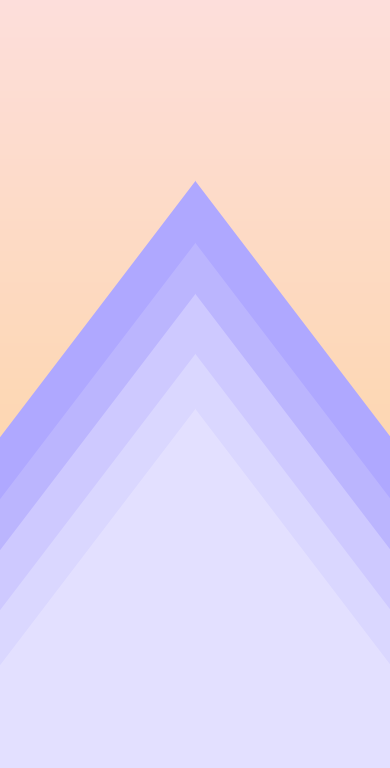
A Shadertoy shader for this background:

```glsl
const vec3 SKY_TOP = vec3(0.992, 0.871, 0.859);
const vec3 SKY_LOW = vec3(0.992, 0.843, 0.698);
const float SKY_LOW_HEIGHT = 0.431;   // height where the sky is warmest

const int LAYERS = 5;
const float PEAK_X = 0.501;
const float FLANK_DROP = 0.666;       // fall in height per canvas width
const float PEAK_HEIGHTS[LAYERS] = float[](0.7643, 0.6836, 0.6172, 0.5391, 0.4674);
const vec3 LAYER_COLORS[LAYERS] = vec3[](
    vec3(0.686, 0.660, 1.000),
    vec3(0.735, 0.708, 0.998),
    vec3(0.808, 0.789, 1.000),
    vec3(0.855, 0.843, 1.000),
    vec3(0.892, 0.880, 1.000)
);

vec3 skyColor(float height) {
    return mix(SKY_TOP, SKY_LOW, clamp((1.0 - height) / (1.0 - SKY_LOW_HEIGHT), 0.0, 1.0));
}

// Signed distance below a peak's flanks, in units of canvas height
float peakDistance(vec2 uv, float peakHeight, float aspect) {
    float slope = FLANK_DROP / aspect;
    float flank = peakHeight - FLANK_DROP * abs(uv.x - PEAK_X);
    return (flank - uv.y) / sqrt(1.0 + slope * slope);
}

void mainImage(out vec4 fragColor, in vec2 fragCoord) {
    vec2 uv = fragCoord / iResolution.xy;
    float aspect = iResolution.x / iResolution.y;
    float edge = 0.6 / iResolution.y;

    vec3 color = skyColor(uv.y);

    // Nested peaks, back to front
    for (int i = 0; i < LAYERS; i++) {
        float inside = smoothstep(-edge, edge, peakDistance(uv, PEAK_HEIGHTS[i], aspect));
        color = mix(color, LAYER_COLORS[i], inside);
    }

    fragColor = vec4(color, 1.0);
}
```
